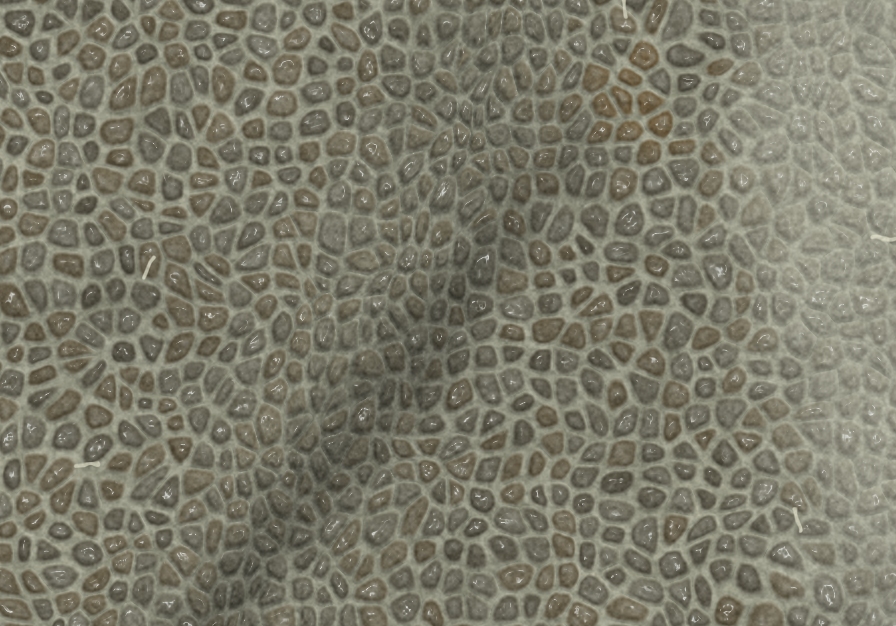
Give the GLSL for this texture, as a Shadertoy shader.

```glsl
// Wet pebbled reptile-like hide: dark glossy bumps in pale grey-green skin, with a diagonal fold.

float hash1(vec2 p) {
    vec3 a = fract(vec3(p.xyx) * 0.1031);
    a += dot(a, a.yzx + 33.33);
    return fract((a.x + a.y) * a.z);
}

vec2 hash2(vec2 p) {
    return vec2(hash1(p), hash1(p + 71.7));
}

float noise(vec2 p) {
    vec2 i = floor(p), f = fract(p);
    f = f * f * (3.0 - 2.0 * f);
    return mix(mix(hash1(i), hash1(i + vec2(1, 0)), f.x),
               mix(hash1(i + vec2(0, 1)), hash1(i + vec2(1, 1)), f.x), f.y);
}

float fbm(vec2 p) {
    return 0.55 * noise(p) + 0.3 * noise(p * 2.1 + 17.0) + 0.15 * noise(p * 4.3 + 41.0);
}

vec2 seed(vec2 cell) {
    return 0.5 + 0.74 * (hash2(cell + 200.0) - 0.5);
}

// x: rounded distance to the cell border, y: random value of the cell, z: height
vec3 relief(vec2 q, float fold) {
    vec2 base = floor(q), f = fract(q), nearest = vec2(0), owner = vec2(0);
    float best = 9.0;
    for (int j = -1; j <= 1; j++)
    for (int i = -1; i <= 1; i++) {
        vec2 o = vec2(i, j), r = o + seed(base + o) - f;
        if (dot(r, r) < best) {
            best = dot(r, r);
            nearest = r;
            owner = base + o;
        }
    }
    // A soft minimum over all borders rounds the corners of the cells
    float sum = 0.0;
    for (int j = -2; j <= 2; j++)
    for (int i = -2; i <= 2; i++) {
        vec2 o = vec2(i, j), r = o + seed(base + o) - f, side = r - nearest;
        if (dot(side, side) > 0.0005)
            sum += exp(-12.0 * dot(0.5 * (r + nearest), normalize(side)));
    }
    float id = hash1(owner + 311.0);
    float border = -log(sum) / 12.0 + 0.07 * (id - 0.5) + 0.07 * (noise(q * 3.5) - 0.5);

    // Fine wrinkles run along the fold where the skin is bunched up
    vec2 along = vec2(q.x - 0.5 * q.y, 0.45 * q.y + 0.2 * q.x);
    float wrinkle = mix(noise(q * 4.2), noise(along * 3.6), fold);
    float height = 0.3 * smoothstep(-0.02, 0.32, border)
                 + (0.13 + 0.08 * fold) * wrinkle + 0.035 * noise(q * 9.0);
    return vec3(border, id, height);
}

// Pale slivers of debris, a few per canvas
float flecks(vec2 p) {
    vec2 g = p * 2.6, cell = floor(g);
    vec2 r = (fract(g) - 0.3 - 0.4 * hash2(cell + 9.0)) / 2.6;
    float turn = 6.28 * hash1(cell + 23.0);
    r = mat2(cos(turn), -sin(turn), sin(turn), cos(turn)) * r;
    r.y += 0.005 * (noise(p * 90.0) - 0.5);
    r.x -= clamp(r.x, -0.018, 0.018);
    return step(0.68, hash1(cell + 5.0)) * (1.0 - smoothstep(0.0015, 0.0045, length(r)));
}

void mainImage(out vec4 fragColor, in vec2 fragCoord) {
    vec2 p = fragCoord / iResolution.y;
    float cloud = fbm(p * 4.0 + 3.0);

    // Broad zones: the fold, its shaded crease and the pale flank on the right
    float across = p.x - 0.4 - 0.42 * p.y + 0.12 * (cloud - 0.5);
    float fold = exp(-across * across / 0.024);
    float creaseSide = p.x - 0.35 - 0.72 * p.y + 0.1 * (cloud - 0.5);
    float crease = exp(-creaseSide * creaseSide / 0.005) * (1.0 - smoothstep(0.5, 0.9, p.y));
    float pale = smoothstep(1.14, 1.36, p.x + 0.12 * (p.y - 0.5) + 0.2 * (cloud - 0.5));

    // Cells are squeezed across the fold
    vec2 q = 22.0 * p + vec2(1.5, -0.4) * across / (0.12 + abs(across));
    q += 0.8 * vec2(noise(q * 0.45), noise(q * 0.45 + 50.0));

    vec3 bump = relief(q, fold);
    vec2 slope = vec2(relief(q + vec2(0.07, 0), fold).z,
                      relief(q + vec2(0, 0.07), fold).z) - bump.z;
    vec3 normal = normalize(vec3(-slope / 0.07, 1.0));
    vec3 light = normalize(vec3(0.2, 0.5, 0.85));

    // Skin between the pebbles, brightest on the ridges next to them
    float mask = smoothstep(0.03, 0.17, bump.x);
    vec3 skin = mix(vec3(0.55, 0.55, 0.48), vec3(0.64, 0.64, 0.57), noise(q * 1.7 + 8.0));
    skin = mix(skin, vec3(0.66, 0.66, 0.60), 0.7 * pale);
    skin *= 1.0 - 0.1 * fold;

    // Pebbles: dark rim, greyer sheen on top, some stained brown
    vec3 pebble = mix(vec3(0.33, 0.315, 0.26), vec3(0.43, 0.42, 0.36), bump.y);
    float stain = smoothstep(0.2, 0.05, length((p - vec2(1.04, 0.85)) * vec2(0.9, 1.2)));
    stain = max(0.75 * stain, 0.3) * step(0.55, fract(bump.y * 7.3));
    pebble = mix(pebble, vec3(0.45, 0.36, 0.22), stain);
    float sheen = smoothstep(0.12, 0.3, bump.x) * noise(q * 3.0 + 30.0);
    pebble = mix(pebble, vec3(0.57, 0.57, 0.53), 0.55 * sheen);
    pebble = mix(pebble, vec3(0.49, 0.485, 0.42), 0.5 * fold);
    pebble = mix(pebble, vec3(0.63, 0.63, 0.57), 0.8 * pale);

    // Relief shading and broad tone
    vec3 color = mix(skin, pebble, mask);
    float diffuse = dot(normal, light) / light.z;
    color *= 1.0 + (0.2 + 0.15 * fold) * clamp(diffuse - 1.0, -0.9, 0.7);
    color *= (1.0 - 0.22 * crease) * (0.92 + 0.16 * cloud);

    // Wet glints
    float facing = max(dot(normal, normalize(light + vec3(0, 0, 1))), 0.0);
    float glint = pow(facing, 70.0) * smoothstep(0.05, 0.2, bump.x + 0.06 * fold);
    glint *= smoothstep(0.3, 0.75, noise(q * 2.6 + 90.0));
    color = mix(color, vec3(0.87, 0.88, 0.87), 0.85 * glint);

    color = mix(color, vec3(0.82, 0.82, 0.74), 0.85 * flecks(p));
    color += 0.09 * (noise(p * 170.0) - 0.5) + 0.05 * (noise(p * 310.0) - 0.5);
    fragColor = vec4(clamp(color, 0.0, 1.0), 1.0);
}
```
